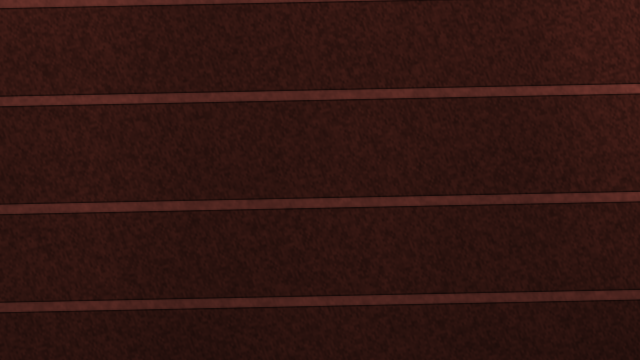
Give the GLSL for this pattern, as a Shadertoy shader.

```glsl
// Dark maroon felt crossed by thin, slightly tilted, lighter stripes.
// Stripes repeat along a sheared height with a small periodic spacing drift;
// layered value noise gives the nap, and a soft light falls from the upper right.

#define STRIPE_PERIOD 0.2816
#define STRIPE_START  0.1458
#define STRIPE_WIDTH  0.0265
#define STRIPE_DRIFT  0.0105
#define STRIPE_SLOPE  0.0200
#define SEAM_WIDTH    0.0035
#define GRAIN_SCALE   165.0
#define GRAIN_AMOUNT  0.56
#define GROUND_COLOR  vec3(0.180, 0.078, 0.062)
#define STRIPE_COLOR  vec3(0.315, 0.150, 0.128)

float hash(vec2 p) {
    vec3 q = fract(vec3(p.xyx) * 0.1031);
    q += dot(q, q.yzx + 33.33);
    return fract((q.x + q.y) * q.z);
}

float valueNoise(vec2 p) {
    vec2 cell = floor(p), f = fract(p);
    f = f * f * (3.0 - 2.0 * f);
    float low  = mix(hash(cell), hash(cell + vec2(1.0, 0.0)), f.x);
    float high = mix(hash(cell + vec2(0.0, 1.0)), hash(cell + vec2(1.0)), f.x);
    return mix(low, high, f.y);
}

// Short, leaning fibres over broader tufts, centred on zero.
float feltGrain(vec2 p) {
    vec2 q = vec2(p.x + 0.35 * p.y, 0.75 * p.y - 0.2 * p.x) * GRAIN_SCALE;
    float fibres = valueNoise(q);
    float tufts  = valueNoise(q * 0.47 + 19.0);
    return 0.65 * fibres + 0.35 * tufts - 0.5;
}

// Distance from the centre line of the nearest stripe.
float stripeDistance(vec2 p) {
    float height = p.y - STRIPE_SLOPE * p.x - STRIPE_START;
    float index = floor(height / STRIPE_PERIOD + 0.5);
    float drift = -STRIPE_DRIFT * sin(index * 2.0944);
    return abs(height - index * STRIPE_PERIOD - drift);
}

// Overall falloff, a glow on the right edge and faint upright shading.
float lighting(vec2 uv) {
    float falloff = 0.90 + 0.20 * uv.y;
    float glow = 0.30 * smoothstep(0.78, 1.02, uv.x) * smoothstep(-0.1, 0.9, uv.y);
    float leftLift = 0.07 * (1.0 - smoothstep(0.0, 0.4, uv.x));
    float folds = 0.12 * (valueNoise(vec2(uv.x * 7.0, uv.y * 2.0) + 4.0) - 0.5);
    float lowerCorners = 0.10 * smoothstep(0.3, 0.0, uv.y) * abs(2.0 * uv.x - 1.0);
    return falloff + glow + leftLift + folds - lowerCorners;
}

void mainImage(out vec4 fragColor, in vec2 fragCoord) {
    vec2 uv = fragCoord / iResolution.xy;
    vec2 p = fragCoord / iResolution.y;
    float pixel = 1.0 / iResolution.y;
    float grain = feltGrain(p);

    // Felt ground
    vec3 color = GROUND_COLOR * (1.0 + GRAIN_AMOUNT * grain);

    // Dark seam along both edges, then the smoother stripe
    float edge = stripeDistance(p) - 0.5 * STRIPE_WIDTH;
    float seam = 1.0 - smoothstep(0.0, SEAM_WIDTH + pixel, abs(edge));
    float stripe = 1.0 - smoothstep(-0.6 * pixel, 0.6 * pixel, edge);
    float mottle = valueNoise(p * GRAIN_SCALE * 0.42) - 0.5;
    vec3 stripeColor = STRIPE_COLOR * (1.0 + 0.18 * mottle + 0.16 * grain);
    color *= 1.0 - 0.48 * seam;
    color = mix(color, stripeColor * (1.0 - 0.12 * seam), stripe);

    fragColor = vec4(color * lighting(uv), 1.0);
}
```
